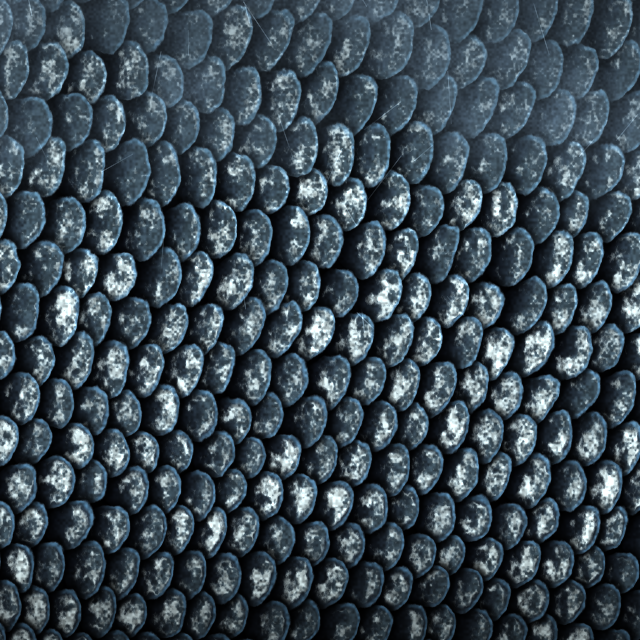
A WebGL 2 fragment shader for this texture:

```glsl
#version 300 es
precision highp float;
// Overlapping silvery fish scales on a bent, staggered lattice. Each half column
// offers one nearby scale; they are painted right to left so free right edges
// lie on top. Noise adds flaked highlights, grain, haze and scratches.
uniform vec2 u_resolution;
out vec4 fragColor;

float hash(vec2 p) {
  vec3 q = fract(p.xyx * 0.1031);
  q += dot(q, q.yzx + 33.33);
  return fract((q.x + q.y) * q.z);
}

float noise(vec2 p) {
  vec2 i = floor(p), f = fract(p);
  f = f * f * (3.0 - 2.0 * f);
  return mix(mix(hash(i), hash(i + vec2(1, 0)), f.x),
             mix(hash(i + vec2(0, 1)), hash(i + vec2(1, 1)), f.x), f.y);
}

float fbm(vec2 p) {
  float sum = 0.0, weight = 0.53;
  for (int i = 0; i < 4; i++) {
    sum += weight * noise(p);
    p = mat2(1.6, 1.2, -1.2, 1.6) * p + 17.0;
    weight *= 0.5;
  }
  return sum;
}

float segmentDistance(vec2 p, vec2 a, vec2 along) {
  vec2 d = p - a;
  return length(d - along * clamp(dot(d, along) / dot(along, along), 0.0, 1.0));
}

// Rows tilt down to the right and shrink towards the bottom.
vec2 bendLattice(vec2 uv) {
  float y = uv.y + 0.08 * uv.x;
  vec2 wobble = vec2(fbm(uv * 5.0), fbm(uv * 5.0 + 40.0)) - 0.5;
  return vec2((uv.x - 0.1 * uv.y - 0.45) * (18.8 - 3.0 * uv.y),
              (16.4 - 2.0 * y) * y) + 0.6 * wobble;
}

// Surface of one scale: p spans -1..1 across it, dist reaches 1 at its edge.
vec3 shadeScale(vec2 p, float dist, float tone, float flakes, float grain, float height) {
  vec3 body = mix(vec3(0.03, 0.04, 0.06), vec3(0.23, 0.3, 0.36),
                  smoothstep(-0.75, 0.3, p.x) * mix(0.55, 1.0, height));
  float inner = mix(0.62, 0.86, height);
  float face = smoothstep(-0.4, 0.2, p.x + 0.9 * (flakes - 0.5))
             * (1.0 - smoothstep(inner, inner + 0.22, dist + 0.3 * (flakes - 0.5)));
  float sparkle = smoothstep(0.3, 0.72, 0.65 * flakes + 0.35 * grain + 0.22 * (tone - 0.5)
                  - 0.16 * smoothstep(0.5, 0.95, height));
  vec3 silver = mix(vec3(0.24, 0.31, 0.35), vec3(0.88, 0.96, 0.97), sparkle);
  vec3 colour = mix(body, silver, face * (0.75 + 0.25 * tone));
  float rim = smoothstep(0.76, 0.9, dist) * (1.0 - smoothstep(0.92, 1.0, dist));
  return colour + vec3(0.13, 0.23, 0.3) * rim * smoothstep(-0.3, 0.5, p.x + 0.3 * p.y);
}

void main() {
  vec2 uv = gl_FragCoord.xy / u_resolution;
  vec2 lattice = bendLattice(uv);
  float height = smoothstep(0.0, 0.9, uv.y);
  float grain = noise(uv * 270.0);
  float flakes = clamp(0.5 + 1.5 * (fbm(uv * vec2(85.0, 60.0)) - 0.5), 0.0, 1.0);
  vec3 colour = vec3(0.03, 0.04, 0.06);

  // Scales, from the lowest layer on the right to the top layer on the left
  for (int i = 3; i >= -2; i--) {
    float column = floor(lattice.x * 2.0) + float(i);
    float parity = mod(column, 2.0);
    float row = 2.0 * floor((lattice.y - parity) * 0.5 + 0.5) + parity;
    vec2 id = vec2(column, row);
    vec2 jitter = vec2(hash(id), hash(id + 57.0)) - 0.5;
    vec2 p = lattice - vec2(column * 0.5, row) - 0.2 * jitter;
    p.x -= 0.12 * p.y;
    p /= vec2(p.x < 0.0 ? 0.78 : 0.5, 0.62 + 0.06 * jitter.x);
    float dist = length(p) + 0.12 * (flakes - 0.5);
    float shadow = 1.0 - smoothstep(0.95, 1.45, dist);
    colour *= 1.0 - shadow * mix(0.88, 0.6, height);
    vec3 scale = shadeScale(p, dist, hash(id + 113.0), flakes, grain, height);
    colour = mix(colour, scale, 1.0 - smoothstep(0.95, 1.03, dist));
  }

  // Speckle and darkening towards the lower edge
  colour *= 0.72 + 0.6 * noise(uv * 230.0 + 90.0);
  colour *= mix(0.6, 1.0, smoothstep(0.0, 0.22, uv.y));

  // Cloudy worn film over the upper part
  float cloud = fbm(uv * vec2(7.0, 9.0) + 5.0);
  vec3 film = vec3(0.31, 0.38, 0.44) * (0.35 + 1.1 * cloud) * (0.8 + 0.4 * grain);
  colour = mix(colour, film, smoothstep(0.6, 1.05, uv.y + 0.35 * (cloud - 0.5)) * 0.65);

  // Fine pale scratches
  for (int i = 0; i < 26; i++) {
    vec2 seed = vec2(float(i), 7.0);
    vec2 start = vec2(hash(seed), 0.35 + 0.65 * sqrt(hash(seed + 31.0)));
    float angle = 0.5 + 1.9 * hash(seed + 63.0);
    vec2 along = vec2(cos(angle), sin(angle)) * (0.02 + 0.07 * hash(seed + 95.0));
    float line = 1.0 - smoothstep(0.0003, 0.0016, segmentDistance(uv, start, along));
    colour += vec3(0.2, 0.23, 0.25) * line * noise(uv * 60.0 + float(i));
  }
  fragColor = vec4(clamp(colour, 0.0, 1.0), 1.0);
}
```
